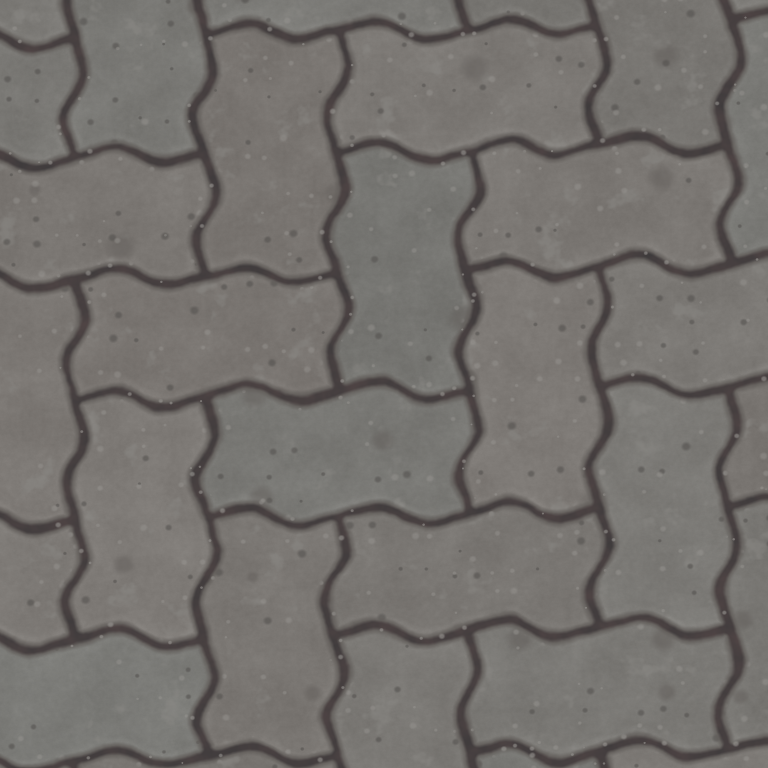
Reproduce this texture procedurally as a three.js fragment shader.

```glsl
varying vec2 vUv;

const float TAU = 6.28319;
const vec2 CELLS = vec2(5.86, 6.36);
const vec2 GRID_SHIFT = vec2(0.427, -0.25);
const float TILT = 0.14;
const float ZIGZAG = 0.068;
const float CORNER = 0.07;

const vec3 STONE = vec3(0.462, 0.453, 0.438);
const vec3 STONE_PALE = vec3(0.525, 0.518, 0.503);
const vec3 SHOULDER = vec3(0.385, 0.368, 0.355);
const vec3 JOINT = vec3(0.275, 0.248, 0.25);
const vec3 PIT = vec3(0.33, 0.32, 0.31);
const vec3 GRIT = vec3(0.60, 0.59, 0.575);

float hash(vec2 p) {
  return fract(sin(dot(p, vec2(127.1, 311.7))) * 43758.5);
}

vec2 gradient(vec2 p) {
  float angle = TAU * hash(p);
  return vec2(cos(angle), sin(angle));
}

float gradientNoise(vec2 p) {
  vec2 i = floor(p);
  vec2 f = p - i;
  vec2 u = f * f * f * (f * (f * 6.0 - 15.0) + 10.0);
  vec2 e = vec2(1.0, 0.0);
  float a = dot(gradient(i), f);
  float b = dot(gradient(i + e), f - e);
  float c = dot(gradient(i + e.yx), f - e.yx);
  float d = dot(gradient(i + e.xx), f - e.xx);
  return mix(mix(a, b, u.x), mix(c, d, u.x), u.y);
}

float fbm(vec2 p, float gain) {
  float sum = 0.0;
  float amplitude = 1.0;
  for (int i = 0; i < 4; i++) {
    sum += amplitude * gradientNoise(p);
    p = p * 2.03 + 17.3;
    amplitude *= gain;
  }
  return sum;
}

// Soft dots at random places, present in a share of the cells
float specks(vec2 p, float share, float radius, float seed) {
  vec2 id = floor(p) + seed;
  vec2 centre = 0.3 + 0.4 * vec2(hash(id), hash(id + 31.7));
  float size = radius * (0.5 + hash(id + 57.1));
  float dotMask = 1.0 - smoothstep(size * 0.3, size, length(fract(p) - centre));
  return dotMask * step(hash(id + 83.9), share);
}

vec2 zigzag(vec2 t) {
  return sin(TAU * t) - 0.22 * sin(2.0 * TAU * t);
}

// Herringbone of 2:1 blocks: xy is the block origin, zw its size
vec4 herringbone(vec2 p) {
  vec2 cell = floor(p);
  float k = mod(cell.x - cell.y, 4.0);
  if (k < 0.5) return vec4(cell - vec2(1.0, 0.0), 2.0, 1.0);
  if (k < 1.5) return vec4(cell - vec2(0.0, 1.0), 1.0, 2.0);
  if (k < 2.5) return vec4(cell, 1.0, 2.0);
  return vec4(cell, 2.0, 1.0);
}

float insetDistance(vec2 p, vec2 size, float radius) {
  vec2 e = abs(p - 0.5 * size) - 0.5 * size + radius;
  return radius - length(max(e, 0.0)) - min(max(e.x, e.y), 0.0);
}

vec3 stoneColor(vec2 g, vec2 id) {
  float mottle = fbm(g * 2.3 + 9.0 * hash(id), 0.6);
  float tone = hash(id + 4.3) - 0.5;
  float hue = hash(id + 12.9) - 0.5;
  vec3 color = mix(STONE, STONE_PALE, clamp(0.22 + 0.45 * mottle, 0.0, 1.0));
  color += 0.026 * tone + hue * vec3(0.016, -0.004, -0.006);
  color += 0.014 * fbm(g * 19.0, 0.7);

  // Pale scuffs, dark stains and small pits
  float scuff = smoothstep(0.3, 0.75, fbm(g * 3.1 + 40.0, 0.6));
  color = mix(color, STONE_PALE + 0.015, 0.55 * scuff);
  color = mix(color, SHOULDER, 0.5 * specks(g * 1.9, 0.13, 0.2, 3.0));
  color = mix(color, PIT, 0.6 * specks(g * 5.0, 0.2, 0.16, 11.0));
  return mix(color, GRIT, 0.45 * specks(g * 6.3, 0.22, 0.17, 23.0));
}

void main() {
  // Grid counted from the top, slightly tilted and uneven
  vec2 g = vec2(vUv.x, 1.0 - vUv.y) * CELLS + GRID_SHIFT;
  g.y += TILT * (vUv.x - 0.5);
  vec2 wobble = vec2(gradientNoise(g * 0.9 + 5.0), gradientNoise(g * 0.9 + 71.0));
  vec2 ragged = vec2(fbm(g * 5.0 + 2.0, 0.5), fbm(g * 5.0 + 33.0, 0.5));
  vec2 w = g + 0.055 * wobble + 0.014 * ragged;

  // Straighten the interlocking edges before finding the block
  vec2 q = w + ZIGZAG * vec2(-1.0, 1.0) * zigzag(w.yx);
  vec4 block = herringbone(q);
  vec2 local = q - block.xy;
  float d = insetDistance(local, block.zw, CORNER);
  d += 0.016 * gradientNoise(g * 2.6 + 13.0);

  // Worn rim, brighter along the lower edge
  vec3 color = stoneColor(g, block.xy);
  float rim = smoothstep(0.04, 0.08, d) * (1.0 - smoothstep(0.08, 0.14, d));
  float lower = smoothstep(block.w - 0.3, block.w, local.y);
  float wear = 0.5 + 0.7 * gradientNoise(g * 3.7);
  color += rim * wear * mix(0.012, 0.045, lower);

  // Sunken joint with scattered grit
  color = mix(color, SHOULDER, 0.9 * (1.0 - smoothstep(0.03, 0.085, d)));
  vec3 soil = JOINT + vec3(0.04, 0.022, 0.02) * fbm(g * 4.0 + 60.0, 0.6);
  color = mix(color, soil, 1.0 - smoothstep(0.012, 0.048, d));
  float nearJoint = 1.0 - smoothstep(0.04, 0.1, d);
  color = mix(color, GRIT, 0.6 * nearJoint * specks(g * 13.0, 0.12, 0.28, 47.0));

  gl_FragColor = vec4(color, 1.0);
}
```
